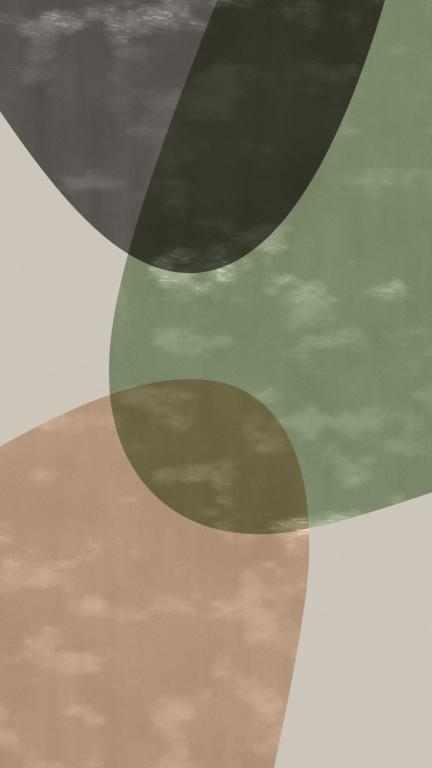
Reproduce this background procedurally as a Shadertoy shader.

```glsl
// Three overlapping rounded shapes in muted earth tones on a plain pale ground.
// Each outline is an implicit curve; overlaps take their own darker tint, and
// layered value noise gives the painted areas a worn, chalky surface.

float hash(vec2 p) {
    return fract(sin(dot(p, vec2(127.1, 311.7))) * 43758.5453);
}

float noise(vec2 p) {
    vec2 i = floor(p), f = fract(p);
    f = f * f * (3.0 - 2.0 * f);
    return mix(mix(hash(i), hash(i + vec2(1, 0)), f.x),
               mix(hash(i + vec2(0, 1)), hash(i + vec2(1, 1)), f.x), f.y);
}

float fbm(vec2 p) {
    float sum = 0.0, amp = 0.5;
    for (int i = 0; i < 5; i++) {
        sum += amp * noise(p);
        p = p * 2.03 + 17.3;
        amp *= 0.5;
    }
    return sum;
}

// Superelliptic corner facing +x +y, whose two ends bend into long tails
float pebble(vec2 q, vec2 radii, float power, vec2 curve, vec2 slope) {
    vec2 t = max(-q.yx, 0.0);
    q += t * t / (curve + slope * t);
    vec2 m = pow(max(q, 0.0) / radii, vec2(power));
    return pow(m.x + m.y, 1.0 / power) - 1.0;
}

// Lopsided bowl, open at the top
float bowl(vec2 q) {
    float d2 = q.x * q.x;
    float rise = q.x < 0.0 ? 0.245 - 0.0019 * d2 : 0.274 + 0.0043 * d2;
    return rise * d2 - q.y;
}

float coverage(float f) {
    return clamp(0.5 - f / max(fwidth(f), 1e-4), 0.0, 1.0);
}

// Lightness change from blotches, brush streaks, scuffs and grain
float wear(vec2 p) {
    float blotch = fbm(p * 0.9 + 4.0) - 0.48;
    float streak = fbm(p * vec2(3.5, 0.5) + 31.0) - 0.48;
    float grain = hash(floor(p * 32.0)) - 0.5;

    // Scuffs gather in three level bands
    float band = 0.0;
    for (int i = 0; i < 3; i++) {
        float d = (p.y - 5.2 - 5.3 * float(i)) / 0.65;
        band += exp(-d * d);
    }
    float patches = smoothstep(0.48, 0.8, fbm(p * vec2(1.1, 1.8) + 9.0));
    float flecks = smoothstep(0.62, 0.85, noise(p * vec2(9.0, 26.0)));
    float scuff = patches * (0.08 + 0.1 * band) + flecks * patches * band * 0.15;
    return 0.05 * blotch + 0.035 * streak + 0.014 * grain + scuff;
}

void mainImage(out vec4 fragColor, in vec2 fragCoord) {
    // Canvas is 9 units wide and 16 high
    vec2 p = fragCoord / iResolution.xy * vec2(9.0, 16.0);

    // Shape masks
    float green = coverage(pebble(vec2(5.46, 8.29) - p, vec2(3.19, 3.42), 2.22,
                                  vec2(9.375, 5.48), vec2(2.2, 2.5)));
    float clay = coverage(pebble(p - vec2(3.92, 4.58), vec2(2.52, 3.52), 2.4,
                                 vec2(9.375, 6.25), vec2(4.2, 1.2)));
    float slate = coverage(bowl(p - vec2(3.96, 10.31)));

    // Flat colours, with a separate tint where two shapes cross
    vec3 color = vec3(0.80, 0.775, 0.727);
    vec3 clayTint = mix(vec3(0.69, 0.575, 0.475), vec3(0.415, 0.39, 0.26), green);
    vec3 slateTint = mix(vec3(0.345, 0.325, 0.31), vec3(0.198, 0.208, 0.157), green);
    color = mix(color, vec3(0.476, 0.532, 0.408), green);
    color = mix(color, clayTint, clay);
    color = mix(color, slateTint, slate);

    // Worn surface on the painted areas, weaker on the darkest overlap
    float painted = max(green, max(clay, slate));
    float strength = painted * (1.0 - 0.35 * slate * green);
    color += wear(p) * strength * vec3(1.0, 0.98, 0.95);
    color += 0.006 * (hash(floor(p * 32.0) + 71.0) - 0.5);

    fragColor = vec4(color, 1.0);
}
```
